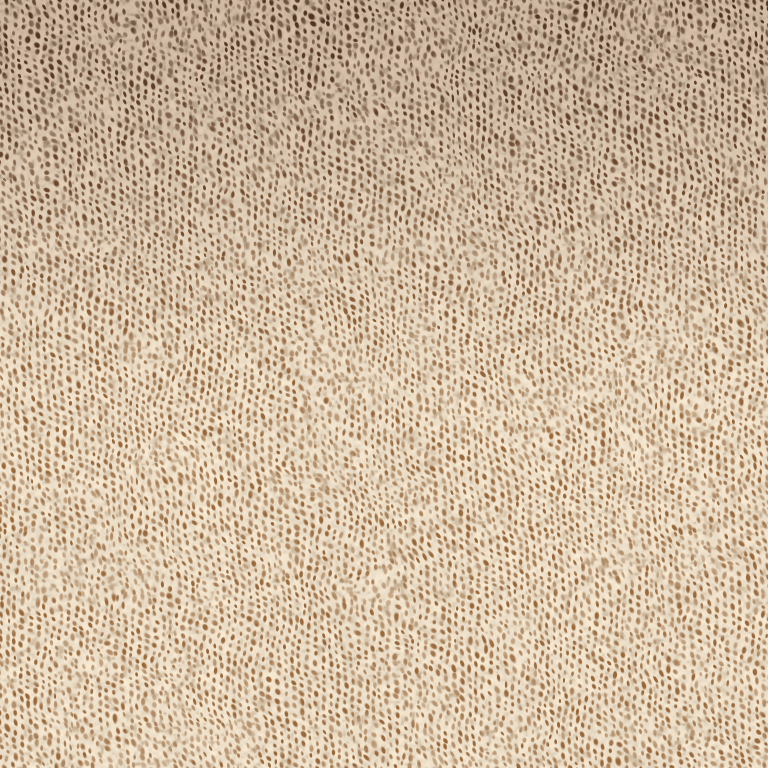
Reproduce this texture procedurally as a Shadertoy shader.

```glsl
// Cream open-weave cloth: slanted brown gaps between fuzzy threads, in
// staggered columns bent by low-frequency noise. Light fades to the top.
// Gaps are jittered soft ellipses; value noise gives the fibre grain.

const vec2 GAP_COUNT = vec2(108.0, 92.0);   // gaps across and up the canvas
const vec2 GAP_RADIUS = vec2(0.235, 0.36);  // half axes in weave cells
const float GAP_TILT = 0.42;                // lean of the gaps, radians
const float GAP_JITTER = 0.30;
const float GAP_SOFTNESS = 0.50;
const float WARP_AMOUNT = 0.0065;           // bending of the thread lines
const float FUZZ_SCALE = 210.0;
const float FUZZ_AMOUNT = 0.13;
const float SHADE_START = 0.42;             // height where the dark fade begins

const vec3 YARN_LIT = vec3(0.925, 0.872, 0.785);
const vec3 YARN_SHADED = vec3(0.800, 0.710, 0.620);
const vec3 YARN_DIP = vec3(0.790, 0.675, 0.540);
const vec3 GAP_LIT = vec3(0.600, 0.410, 0.235);
const vec3 GAP_SHADED = vec3(0.300, 0.190, 0.130);

float hash(vec2 p) {
    vec3 q = fract(vec3(p.xyx) * 0.1031);
    q += dot(q, q.yzx + 33.33);
    return fract((q.x + q.y) * q.z);
}

float noise(vec2 p) {
    vec2 cell = floor(p);
    vec2 f = fract(p);
    f = f * f * (3.0 - 2.0 * f);
    float low = mix(hash(cell), hash(cell + vec2(1.0, 0.0)), f.x);
    float high = mix(hash(cell + vec2(0.0, 1.0)), hash(cell + 1.0), f.x);
    return mix(low, high, f.y);
}

vec2 noisePair(vec2 p) {
    return vec2(noise(p), noise(p + 57.3)) - 0.5;
}

// Bends the weave in broad waves and small tugs.
vec2 warp(vec2 uv) {
    vec2 broad = noisePair(uv * 9.0 + 11.0);
    vec2 tug = noisePair(uv * 38.0 + 71.0);
    return uv + WARP_AMOUNT * (2.2 * broad + tug);
}

// Darkness of the gaps, 0 on the yarn and 1 in a deep gap.
float gapMask(vec2 uv, float pixel, float disorder) {
    vec2 weave = warp(uv) * GAP_COUNT;
    float column = floor(weave.x);
    float soft = max(GAP_SOFTNESS, pixel * GAP_COUNT.x / GAP_RADIUS.x * 0.5);
    float mask = 0.0;
    for (int i = -1; i <= 1; i++) {
        float x = column + float(i);
        float stagger = 0.5 * mod(x, 2.0);
        float row = floor(weave.y - stagger);
        for (int j = -1; j <= 1; j++) {
            vec2 id = vec2(x, row + float(j)) + 200.0;
            vec2 jitter = vec2(hash(id), hash(id + 19.7)) - 0.5;
            vec2 center = id - 200.0 + vec2(0.5, 0.5 + stagger);
            vec2 d = weave - center - jitter * GAP_JITTER * (1.0 + disorder);
            float tilt = GAP_TILT + 0.9 * (hash(id + 41.1) - 0.5);
            float c = cos(tilt);
            float s = sin(tilt);
            d = vec2(c * d.x + s * d.y, c * d.y - s * d.x);
            float size = mix(0.72, 1.2, hash(id + 63.9));
            float edge = length(d / (GAP_RADIUS * size));
            float depth = mix(0.55, 1.1, hash(id + 87.3)) * (1.0 - 0.25 * disorder);
            mask = max(mask, depth * (1.0 - smoothstep(1.0 - soft, 1.0 + soft, edge)));
        }
    }
    return mask;
}

void mainImage(out vec4 fragColor, in vec2 fragCoord) {
    vec2 uv = fragCoord / iResolution.y;
    float pixel = 1.0 / iResolution.y;

    // Fade of the light, with faint uneven patches
    float patches = noise(uv * 7.0 + 3.0) - 0.5;
    float shade = smoothstep(SHADE_START, 1.08, uv.y + 0.07 * patches);
    float disorder = smoothstep(0.45, 0.8, noise(uv * 22.0 + 31.0));

    // Fibre grain, both fine and as small clumps
    float fine = noise(uv * FUZZ_SCALE + 5.0) - 0.5;
    float clump = noise(uv * FUZZ_SCALE * 0.55 + 91.0) - 0.5;
    float fuzz = 0.6 * fine + 0.4 * clump;

    // Gaps, partly veiled by stray fibres
    float gap = gapMask(uv, pixel, disorder);
    gap = clamp(gap * (1.0 + 0.7 * fuzz), 0.0, 1.0);

    // Yarn colour with small brown dips
    vec3 yarn = mix(YARN_LIT, YARN_SHADED, shade);
    float dip = smoothstep(0.08, 0.42, -fuzz) * (0.4 + 0.4 * disorder);
    yarn = mix(yarn, YARN_DIP * mix(1.0, 0.75, shade), dip);
    yarn *= 1.0 + FUZZ_AMOUNT * fuzz + 0.02 * patches;

    vec3 hollow = mix(GAP_LIT, GAP_SHADED, shade);
    fragColor = vec4(clamp(mix(yarn, hollow, gap), 0.0, 1.0), 1.0);
}
```
